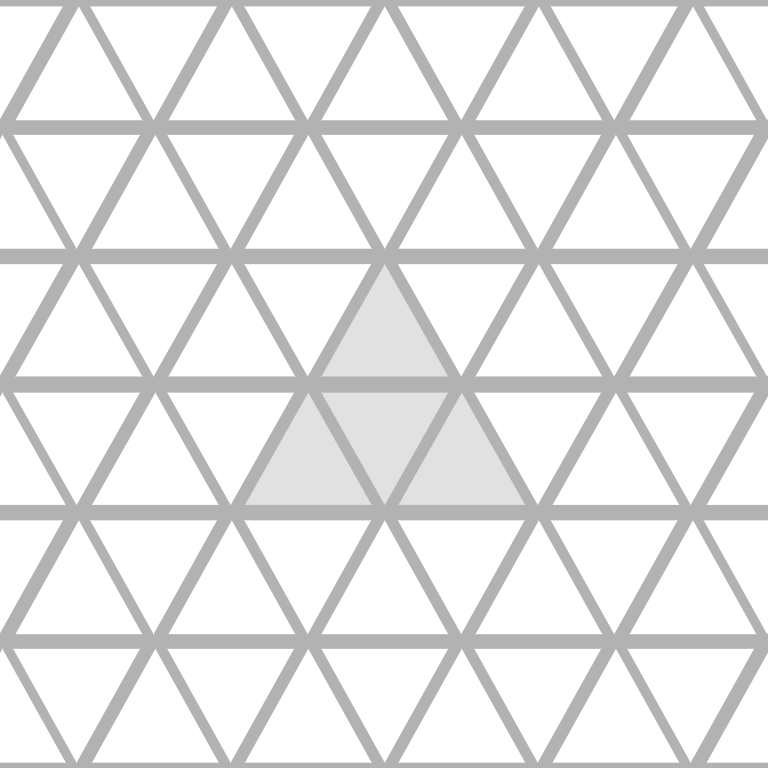
A Shadertoy shader for this pattern:

```glsl
// Triangular tiling: white triangles separated by grey bands, with one larger
// triangle of four tinted cells at the centre. Each row alternates upright and
// inverted triangle distances; their sideways offset grows away from the middle.

#define CENTRE      vec2(0.5010, 0.4993)
#define HALF_PITCH  0.1999 * 0.5
#define ROW_PITCH   0.1673
#define HALF_BASE   0.0825
#define HALF_HEIGHT 0.0741
#define MIDDLE_TRIM 0.0010
#define DRIFT       0.0038
#define LINE_COLOUR vec3(0.70)
#define TILE_COLOUR vec3(1.00)
#define TINT_COLOUR vec3(0.882)

// Signed distance to an isosceles triangle centred in its own height, apex up
float triangleDistance(vec2 p, float halfBase, float halfHeight)
{
    vec2 sideNormal = normalize(vec2(2.0 * halfHeight, halfBase));
    float side = dot(vec2(abs(p.x), p.y - halfHeight), sideNormal);
    return max(side, -halfHeight - p.y);
}

void mainImage(out vec4 fragColor, in vec2 fragCoord)
{
    float pixel = 1.0 / min(iResolution.x, iResolution.y);
    vec2 p = fragCoord / iResolution.xy - CENTRE;

    // Cell under this point; row 0 lies just above the centre line
    float halfPitch = HALF_PITCH;
    float row = floor(p.y / ROW_PITCH);
    float nearestColumn = round(p.x / halfPitch);
    float y = p.y - (row + 0.5) * ROW_PITCH;

    // The two rows beside the centre line are slightly shorter
    bool middleRow = row == 0.0 || row == -1.0;
    float halfHeight = HALF_HEIGHT - (middleRow ? MIDDLE_TRIM : 0.0);

    vec3 colour = LINE_COLOUR;
    for (int i = -1; i <= 1; i++)
    {
        float column = nearestColumn + float(i);
        float direction = mod(row + column, 2.0) < 0.5 ? 1.0 : -1.0;

        // Opposite offsets thicken one diagonal family and thin the other
        float centreX = column * halfPitch;
        centreX += direction * DRIFT * abs(centreX);

        vec2 local = vec2(p.x - centreX, y * direction);
        float d = triangleDistance(local, HALF_BASE, halfHeight);
        float coverage = 1.0 - smoothstep(-0.7 * pixel, 0.7 * pixel, d);

        // Central cluster: one cell above, three below
        bool tinted = (row == 0.0 && column == 0.0)
                   || (row == -1.0 && abs(column) <= 1.0);
        colour = mix(colour, tinted ? TINT_COLOUR : TILE_COLOUR, coverage);
    }

    fragColor = vec4(colour, 1.0);
}
```
